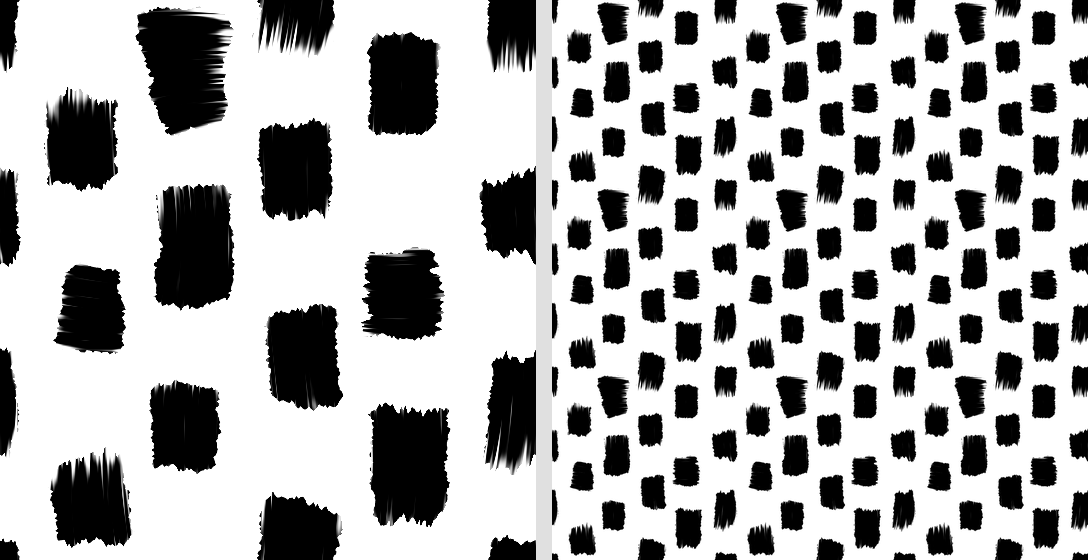
Left: one tile. Right: repeated 3 by 3.
Give the GLSL for this pattern, as a Shadertoy shader.

```glsl
// Staggered black dry-brush dabs with ragged bristle ends on white, tiling seamlessly.

float hash(vec2 p) {
    vec3 q = fract(p.xyx * 0.1031);
    q += dot(q, q.yzx + 33.33);
    return fract((q.x + q.y) * q.z);
}

float valueNoise(vec2 p) {
    vec2 i = floor(p), f = fract(p);
    f = f * f * (3.0 - 2.0 * f);
    return mix(mix(hash(i), hash(i + vec2(1, 0)), f.x),
               mix(hash(i + vec2(0, 1)), hash(i + vec2(1, 1)), f.x), f.y);
}

// Layered one-dimensional outline, centred on zero
float ragged(float x, float seed) {
    return 0.45 * valueNoise(vec2(x * 28.0, seed))
         + 0.30 * valueNoise(vec2(x * 95.0, seed + 5.0))
         + 0.25 * valueNoise(vec2(x * 270.0, seed + 9.0)) - 0.5;
}

// Approximate signed distance to one dab, negative inside the paint
float brushDab(vec2 p, vec2 id) {
    float seed = 40.0 * (id.x * 3.0 + id.y) + 7.0;
    vec4 r = vec4(hash(vec2(seed, 1)), hash(vec2(seed, 2)),
                  hash(vec2(seed, 3)), hash(vec2(seed, 4)));

    // Size, tilt and stroke direction
    vec2 size = vec2(mix(0.054, 0.072, r.x), mix(0.070, 0.108, r.y));
    float tilt = 0.24 * (r.z - 0.5);
    p = mat2(cos(tilt), -sin(tilt), sin(tilt), cos(tilt)) * p;
    if (r.w > 0.72) { p = p.yx; size = size.yx; }
    if (hash(vec2(seed, 5)) > 0.5) p.y = -p.y;

    // Taper and bow
    p.x += 1.2 * (r.y - 0.5) * p.y * p.y;
    p.x *= 1.0 + 1.8 * (r.x - 0.5) * p.y;
    vec2 t = p / size;

    // Wavy sides, bristly slanted ends with worn corners
    float side = size.x + 0.020 * ragged(p.y, seed + 11.0 + step(0.0, p.x));
    float bristle = mix(0.022, 0.055, hash(vec2(seed, 6)));
    float end = size.y + bristle * ragged(p.x, seed + 15.0 + step(0.0, p.y))
              + 0.3 * (r.z - 0.5) * p.x - 0.012 * pow(abs(t.x), 6.0);
    float d = max(abs(p.x) - side, abs(p.y) - end);

    // Dry streaks along the stroke, mostly at its trailing end and flanks
    float dryness = hash(vec2(seed, 7));
    float dry = 0.75 * dryness * dryness * smoothstep(-0.1, 1.0, t.y)
              + 0.35 * smoothstep(0.75, 1.05, abs(t.x))
              + 0.22 * smoothstep(0.75, 1.1, abs(t.y));
    float wet = 0.75 * valueNoise(vec2(p.x * 260.0, p.y * 13.0) + seed)
              + 0.25 * valueNoise(vec2(p.x * 70.0, p.y * 18.0) + seed + 20.0);
    return max(d, (dry - wet) * 0.005);
}

void mainImage(out vec4 fragColor, in vec2 fragCoord) {
    vec2 uv = fragCoord / iResolution.xy;
    vec2 grid = vec2(5, 3);
    vec2 toCanvas = vec2(iResolution.x / iResolution.y, 1.0) / grid;
    vec2 q = uv * grid;
    float d = 1.0;

    // Nearest dabs; each column climbs 2/5 of a row, wrapping every five
    for (int i = -1; i <= 1; i++)
    for (int j = -1; j <= 1; j++) {
        float column = floor(q.x - 0.3) + float(i);
        float wrapped = mod(column, grid.x);
        float climb = 0.27 + 0.4 * wrapped;
        float row = floor(q.y - climb + 0.5) + float(j);
        vec2 id = vec2(wrapped, mod(row, grid.y));
        vec2 jitter = vec2(hash(id + 51.0), hash(id + 83.0)) - 0.5;
        vec2 centre = vec2(column + 0.8, row + climb) + jitter * vec2(0.2, 0.16);
        d = min(d, brushDab((q - centre) * toCanvas, id));
    }

    // Crisp one-pixel edge
    float edge = 0.5 / iResolution.y;
    vec3 paper = vec3(1.0), ink = vec3(0.0);
    fragColor = vec4(mix(ink, paper, smoothstep(-edge, edge, d)), 1.0);
}
```
